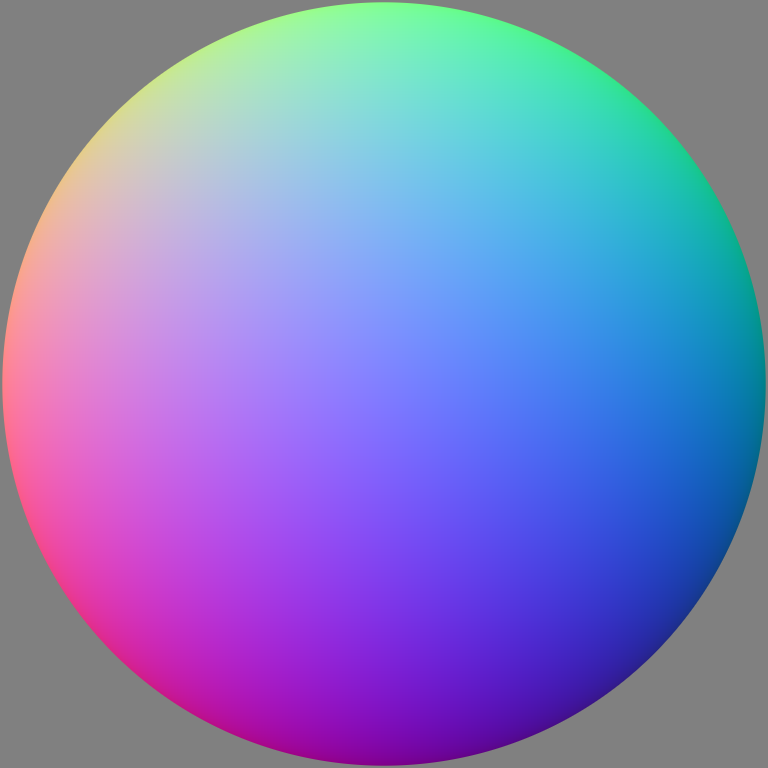
Reproduce this texture map procedurally as a Shadertoy shader.

```glsl
// Draws a sphere normal map (matcap style) with its x axis flipped, on neutral grey.

const vec2  SPHERE_CENTER = vec2(0.5);
const float SPHERE_RADIUS = 0.497;
const vec3  AXIS_SIGN     = vec3(-1.0, 1.0, 1.0);
const vec3  BACKGROUND    = vec3(0.502);

// Unit normal of a hemisphere facing the viewer; flat on the rim outside it.
vec3 sphereNormal(vec2 p) {
    p /= max(1.0, length(p));
    return vec3(p, sqrt(max(0.0, 1.0 - dot(p, p))));
}

// Packs a signed direction into the 0..1 colour range.
vec3 encodeNormal(vec3 n) {
    return 0.5 + 0.5 * n * AXIS_SIGN;
}

void mainImage(out vec4 fragColor, in vec2 fragCoord) {
    // Square canvas units, centred when the aspect differs
    float canvasSize = min(iResolution.x, iResolution.y);
    vec2 uv = (fragCoord - 0.5 * iResolution.xy) / canvasSize + 0.5;
    vec2 offset = uv - SPHERE_CENTER;

    // Coverage across a one-pixel rim
    float rimDistance = length(offset) - SPHERE_RADIUS;
    float coverage = clamp(0.5 - rimDistance * canvasSize, 0.0, 1.0);

    vec3 normalColor = encodeNormal(sphereNormal(offset / SPHERE_RADIUS));
    fragColor = vec4(mix(BACKGROUND, normalColor, coverage), 1.0);
}
```
